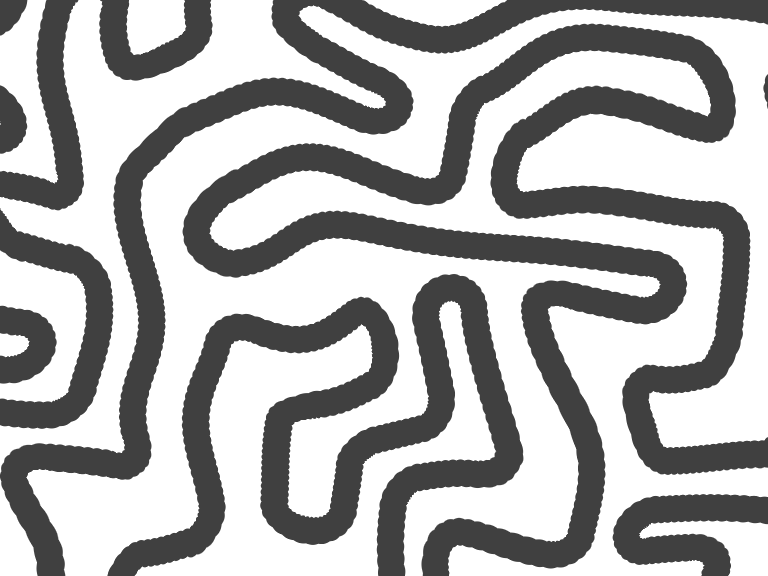
Reproduce this pattern procedurally as a WebGL 2 fragment shader.

```glsl
#version 300 es
precision highp float;
// Draws a dark ribbon of even width that meanders in long loops over white.

uniform vec2 u_resolution;
out vec4 fragColor;

// Lengths are in canvas heights, unless given in cells.
const vec3 PAPER = vec3(1.0);
const vec3 INK = vec3(0.25);
const float CELL = 0.103;          // spacing of neighbouring strands
const float HALF_WIDTH = 0.0234;   // half the ribbon's width
const float UP_SHARE = 0.45;       // share of tree links that run upward
const float WARP_SIZE = 1.3;       // bending of the grid, in cells
const float WARP_FREQ = 0.29;      // bends per cell
const float SCALLOP = 0.0018;      // height of the small bumps on the edge
const float STRAIGHT_BUMPS = 7.0;  // bumps along a straight piece
const float ARC_BUMPS = 6.0;       // bumps along a quarter turn
const int SEED = 23;
const float PI = 3.14159265;

float hash(ivec2 cell, int salt) {
    uvec2 k = uvec2(cell + 4096) * uvec2(1597u, 3571u);
    uint h = k.x ^ (k.y * 2777u) ^ (uint(salt + SEED) * 7919u);
    h = (h ^ (h >> 15)) * 739391u;
    h = (h ^ (h >> 13)) * 972663u;
    h ^= h >> 16;
    return float(h & 65535u) / 65536.0;
}

float cornerSlope(ivec2 corner, vec2 offset, int salt) {
    float angle = 2.0 * PI * hash(corner, salt);
    return dot(vec2(cos(angle), sin(angle)), offset);
}

float gradientNoise(vec2 p, int salt) {
    ivec2 i = ivec2(floor(p));
    vec2 f = fract(p);
    vec2 u = f * f * f * (f * (f * 6.0 - 15.0) + 10.0);
    float low = mix(cornerSlope(i, f, salt),
                    cornerSlope(i + ivec2(1, 0), f - vec2(1, 0), salt), u.x);
    float high = mix(cornerSlope(i + ivec2(0, 1), f - vec2(0, 1), salt),
                     cornerSlope(i + ivec2(1, 1), f - vec2(1, 1), salt), u.x);
    return mix(low, high, u.y);
}

// Canvas position to bent grid position, in cells.
vec2 warp(vec2 uv) {
    vec2 p = uv / CELL;
    vec2 q = p * WARP_FREQ;
    return p + WARP_SIZE * vec2(gradientNoise(q, 1), gradientNoise(q, 2));
}

// Each node links upward or along its row's direction, so no cycle can form.
ivec2 parentStep(ivec2 node) {
    if (hash(node, 3) < UP_SHARE) return ivec2(0, 1);
    return ivec2(hash(ivec2(0, node.y), 4) < 0.5 ? -1 : 1, 0);
}

bool linked(ivec2 node, ivec2 dir) {
    return parentStep(node) == dir || parentStep(node + dir) == -dir;
}

// The path runs around the tree: one straight piece or quarter turn per cell.
// Gives the distance and scallop phase, and sets the normal of the path.
vec2 meander(vec2 q, out vec2 normal) {
    vec2 node = floor(q * 0.5);
    vec2 local = q - 2.0 * node - 1.0;
    vec2 side = mix(vec2(-1.0), vec2(1.0), step(0.0, local));
    vec2 p = abs(local);
    bool across = linked(ivec2(node), ivec2(int(side.x), 0));
    bool along = linked(ivec2(node), ivec2(0, int(side.y)));

    if (across != along) {
        normal = across ? vec2(0, 1) : vec2(1, 0);
        float travel = across ? p.x : p.y;
        return vec2(abs(dot(p, normal) - 0.5), travel * STRAIGHT_BUMPS);
    }
    vec2 r = across ? 1.0 - p : p;
    float radius = max(length(r), 1e-4);
    normal = r / radius * side;
    float turn = atan(r.y, r.x) / (0.5 * PI);
    return vec2(abs(radius - 0.5), turn * ARC_BUMPS);
}

void main() {
    vec2 uv = gl_FragCoord.xy / u_resolution.y;
    float pixel = 1.0 / u_resolution.y;

    // Local stretch of the bent grid
    float e = 0.02 * CELL;
    vec2 q = warp(uv);
    mat2 stretch = mat2(warp(uv + vec2(e, 0)) - q, warp(uv + vec2(0, e)) - q) / e;

    // Undo the stretch across the path to keep the ribbon's width even
    vec2 normal;
    vec2 path = meander(q, normal);
    float dist = path.x / length(normal * stretch);

    // Scalloped, smoothed edge
    float edge = HALF_WIDTH + SCALLOP * (abs(sin(PI * path.y)) - 0.64);
    float ink = clamp(0.5 - (dist - edge) / pixel, 0.0, 1.0);
    fragColor = vec4(mix(PAPER, INK, ink), 1.0);
}
```
